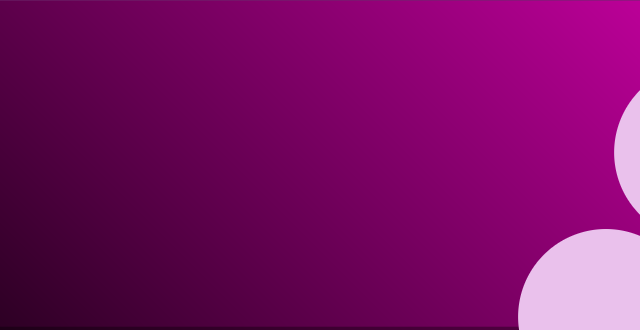
Reproduce this background procedurally as a WebGL 2 fragment shader.

```glsl
#version 300 es
precision highp float;
// Diagonal plum-to-magenta gradient with two pale lilac discs at the right edge.

#define DARK_PLUM vec3(0.175, 0.0, 0.14)
#define MAGENTA vec3(0.735, 0.0, 0.595)
#define LILAC vec3(0.918, 0.757, 0.925)
#define DISC_RADIUS 0.266
#define LOWER_DISC vec2(1.836, 0.040)
#define UPPER_DISC vec2(2.127, 0.538)
#define BASE_HEIGHT 0.010
#define BASE_SHADE 0.65
#define RIM_HEIGHT 0.0025
#define RIM_COLOR vec3(0.42, 0.16, 0.42)

uniform vec2 u_resolution;
out vec4 fragColor;

// Antialiased coverage of a signed distance, negative inside.
float coverage(float dist, float pixel) {
    return clamp(0.5 - dist / pixel, 0.0, 1.0);
}

float discDistance(vec2 p, vec2 center) {
    return length(p - center) - DISC_RADIUS;
}

void main() {
    // Canvas height is one unit.
    float pixel = 1.0 / u_resolution.y;
    vec2 p = gl_FragCoord.xy * pixel;
    float aspect = u_resolution.x * pixel;

    // Gradient at 45 degrees, corner to corner.
    float along = (p.x + p.y) / (aspect + 1.0);
    vec3 color = mix(DARK_PLUM, MAGENTA, along);

    // Thin shaded base and faint upper rim.
    color *= mix(1.0, BASE_SHADE, coverage(p.y - BASE_HEIGHT, pixel));
    color = mix(color, RIM_COLOR, 0.6 * coverage(1.0 - RIM_HEIGHT - p.y, pixel));

    // Pale discs.
    float discs = min(discDistance(p, LOWER_DISC), discDistance(p, UPPER_DISC));
    color = mix(color, LILAC, coverage(discs, pixel));

    fragColor = vec4(color, 1.0);
}
```
